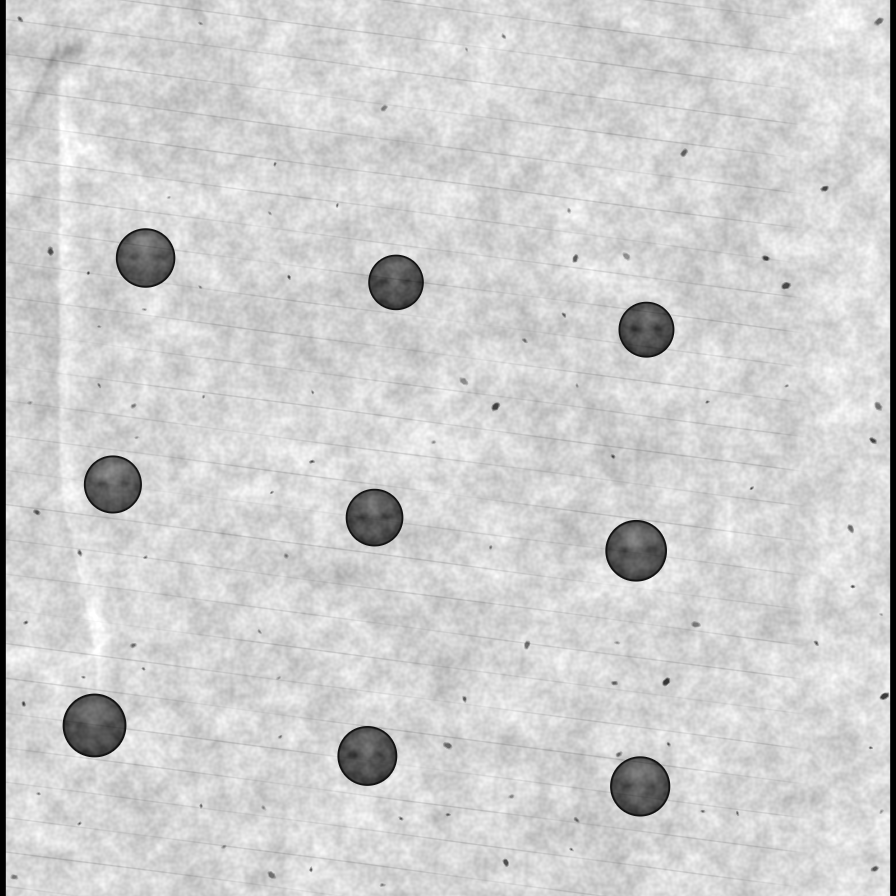
This pattern is drawn by a Shadertoy shader. Its source:

```glsl
// Three by three dark glassy discs on mottled grey paper with faint slanted rules, specks and a crease.

const float PAPER_TONE   = 0.838;
const float RULE_PITCH   = 0.0387;
const float RULE_SLOPE   = 0.132;
const float RULE_PHASE   = 0.30;
const float RULE_HALF    = 0.0006;
const float RULE_DEPTH   = 0.15;
const float RULE_END     = 0.895;
const float SPECK_CELLS  = 15.0;
const float SPECK_CHANCE = 0.40;
const float DISC_RADIUS  = 0.0322;
const float DISC_TONE    = 0.33;
const float RIM_TONE     = 0.07;
const vec2  BORDER       = vec2(0.0065, 0.9935);

float hash(vec2 p) {
    vec3 q = fract(p.xyx * vec3(0.1031, 0.1030, 0.0973));
    q += dot(q, q.yzx + 33.33);
    return fract((q.x + q.y) * q.z);
}

float cornerSlope(vec2 cell, vec2 offset) {
    float a = 6.2832 * hash(cell + 17.0);
    return dot(vec2(cos(a), sin(a)), offset);
}

float gradientNoise(vec2 p) {
    vec2 i = floor(p), f = p - i;
    vec2 u = f * f * f * (f * (f * 6.0 - 15.0) + 10.0);
    vec2 e = vec2(0.0, 1.0);
    return mix(mix(cornerSlope(i, f), cornerSlope(i + e.yx, f - e.yx), u.x),
               mix(cornerSlope(i + e, f - e), cornerSlope(i + 1.0, f - 1.0), u.x), u.y);
}

// Edge coverage of a signed distance, one pixel wide
float cover(float d, float px) { return clamp(0.5 - d / px, 0.0, 1.0); }

float bump(float d, float width) { return exp(-d * d / (width * width)); }

// Cloudy fibres at several scales
float mottle(vec2 p) {
    float sum = 0.065 * gradientNoise(p * 7.0), freq = 21.0, amp = 0.10;
    for (int i = 0; i < 4; i++) {
        sum += amp * gradientNoise(p * freq + float(i) * 11.7);
        freq *= 2.1;
        amp *= 0.88;
    }
    return sum;
}

// Paper with a pale crease, a shaded left margin and a lighter right margin
float paper(vec2 p) {
    float tone = PAPER_TONE + mottle(p);
    float crease = 0.066 + 0.042 * (1.0 - smoothstep(0.22, 0.50, p.y));
    float span = smoothstep(0.18, 0.32, p.y) * (1.0 - smoothstep(0.88, 0.94, p.y));
    float x = p.x - crease;
    tone += 0.075 * span * smoothstep(-0.002, 0.004, x) * (1.0 - smoothstep(0.006, 0.030, x));
    tone -= 0.045 * smoothstep(0.25, 0.55, p.y) * smoothstep(-0.07, -0.004, x)
          * (1.0 - smoothstep(-0.004, 0.002, x));
    tone += 0.022 * smoothstep(0.885, 0.905, p.x);
    // Folded corner smudge
    vec2 fold = p - vec2(0.078, 0.944);
    tone -= 0.22 * bump(length(fold * vec2(1.0, 1.7) - vec2(0.0, fold.x * 0.7)), 0.017);
    tone -= 0.08 * bump(fold.x - 0.45 * fold.y + 0.015, 0.004) * bump(fold.y + 0.04, 0.06);
    return tone;
}

float rules(vec2 p, float px) {
    float v = (p.y + RULE_SLOPE * p.x) / RULE_PITCH - RULE_PHASE;
    float id = floor(v + 0.5);
    float wobble = 0.035 * gradientNoise(vec2(p.x * 4.0, id * 3.7));
    float d = abs(v - id + wobble) * RULE_PITCH;
    float fade = clamp(0.75 + 1.1 * gradientNoise(vec2(p.x * 5.0, id * 5.3 + 40.0)), 0.2, 1.0);
    fade *= 1.0 - smoothstep(RULE_END - 0.03, RULE_END + 0.01, p.x);
    return cover(d - RULE_HALF, px * 1.5) * fade;
}

float specks(vec2 p, float px) {
    vec2 cell = floor(p * SPECK_CELLS);
    if (hash(cell + 3.1) > SPECK_CHANCE) return 0.0;
    vec2 spot = (cell + 0.15 + 0.7 * vec2(hash(cell + 5.7), hash(cell + 9.2))) / SPECK_CELLS;
    float size = mix(0.0011, 0.0040, pow(hash(cell + 13.4), 2.0));
    float a = 6.2832 * hash(cell + 21.8);
    vec2 q = mat2(cos(a), sin(a), -sin(a), cos(a)) * (p - spot);
    float d = length(q * vec2(0.8, 1.25)) - size + 0.001 * gradientNoise(p * 300.0);
    return cover(d, px + 0.0015) * mix(0.35, 0.75, hash(cell + 31.0));
}

// Skewed lattice; column and row run from -1 to 1
vec2 discCentre(float c, float r) {
    float x = 0.418 + 0.016 * r + 0.008 * r * r + (0.292 - 0.0125 * r) * c;
    float y = 0.4223 + 0.260 * r - 0.006 * r * r - (0.037 + 0.003 * r) * c;
    return vec2(x, y + 0.0085 * max(r, 0.0) * (1.0 - 1.5 * c * c));
}

float discShade(vec2 q, float seed) {
    float tone = DISC_TONE + 0.05 * (seed - 0.5) + 0.04 * q.y;
    tone += mix(0.09, 0.17, seed) * bump(length((q - vec2(0.0, 0.40)) * vec2(1.0, 1.15)), 0.48);
    tone += 0.06 * bump(length(q + vec2(0.0, 0.35)), 0.35);
    tone -= 0.12 * bump(length((vec2(abs(q.x), q.y) - vec2(0.40, 0.03)) * vec2(1.0, 1.6)), 0.20);
    tone += 0.10 * gradientNoise(q * 2.6 + seed * 37.0) + 0.05 * gradientNoise(q * 7.0 + seed * 91.0);
    tone -= 0.06 * smoothstep(0.65, 0.92, length(q));
    return mix(tone, RIM_TONE, smoothstep(0.90, 0.97, length(q)));
}

void mainImage(out vec4 fragColor, in vec2 fragCoord) {
    vec2 p = fragCoord / iResolution.xy;
    float px = 1.0 / min(iResolution.x, iResolution.y);
    float tone = paper(p) * (1.0 - specks(p, px));
    for (int i = 0; i < 9; i++) {
        float c = float(i % 3) - 1.0, r = float(i / 3) - 1.0;
        float radius = DISC_RADIUS + 0.0012 * (c * c - r) + 0.001 * c * (1.0 - 2.0 * r * r);
        vec2 q = p - discCentre(c, r);
        float d = length(q) - radius;
        if (d < px) tone = mix(tone, discShade(q / radius, hash(vec2(c, r) + 7.0)), cover(d, px));
    }
    tone *= 1.0 - RULE_DEPTH * rules(p, px);
    tone *= cover(BORDER.x - p.x, px) * cover(p.x - BORDER.y, px);
    fragColor = vec4(vec3(clamp(tone, 0.0, 1.0)), 1.0);
}
```
